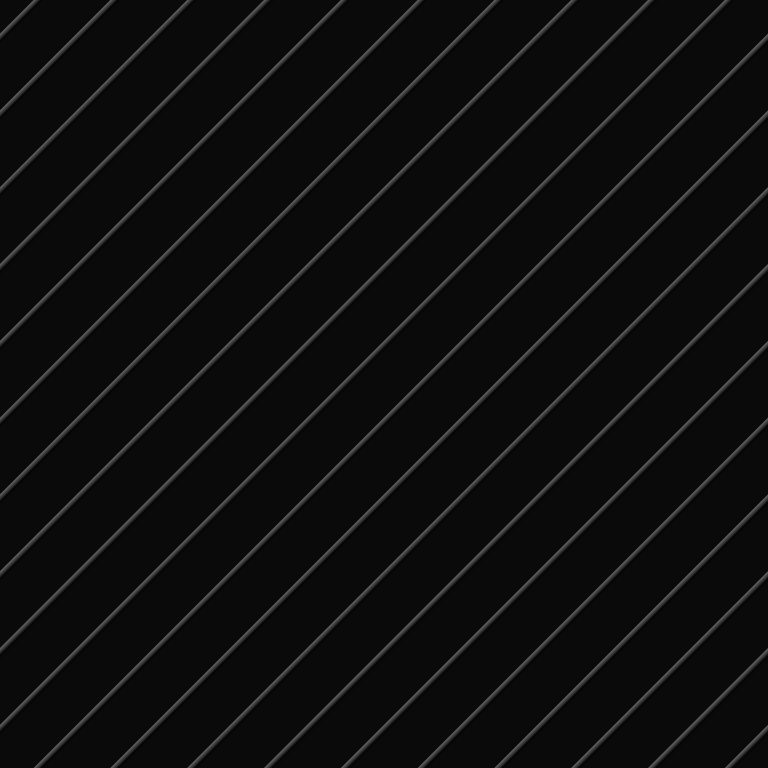
Reproduce this pattern procedurally as a WebGL 1 fragment shader.

```glsl
precision highp float;
// Thin raised diagonal ribs on a near-black panel, rising to the right.
// One wrapped coordinate runs across the ribs; each rib is a gradient
// from a lit upper-left edge to a dim lower-right one, plus a soft shadow.

uniform vec2 u_resolution;

#define REPEATS 10.0        // ribs across and down, whole so that it tiles
#define RIB_START 0.438     // lit edge, as a fraction of one repeat
#define RIB_WIDTH 0.086     // rib width, as a fraction of one repeat
#define SHADOW_WIDTH 0.075  // shadow reach below the rib
#define SHADOW_DEPTH 0.55   // share of light the shadow removes
#define PANEL_GRAY 0.04
#define LIT_GRAY 0.41
#define DIM_GRAY 0.085

// Antialiased step, blending over one pixel footprint
float edge(float at, float x, float footprint) {
    return clamp((x - at) / footprint + 0.5, 0.0, 1.0);
}

void main() {
    vec2 uv = gl_FragCoord.xy / u_resolution;
    float across = fract(REPEATS * (uv.x - uv.y));
    float footprint = length(REPEATS / u_resolution);
    float ribEnd = RIB_START + RIB_WIDTH;

    // Panel with the shadow fading away from the lower edge
    float fade = 1.0 - smoothstep(0.0, SHADOW_WIDTH, across - ribEnd);
    float shadow = fade * edge(ribEnd, across, footprint);
    float gray = PANEL_GRAY * (1.0 - SHADOW_DEPTH * shadow);

    // Rib shaded from lit edge to dim edge
    float slope = clamp((across - RIB_START) / RIB_WIDTH, 0.0, 1.0);
    float ribGray = mix(LIT_GRAY, DIM_GRAY, slope);
    float rib = edge(RIB_START, across, footprint)
              - edge(ribEnd, across, footprint);

    gl_FragColor = vec4(vec3(mix(gray, ribGray, rib)), 1.0);
}
```
